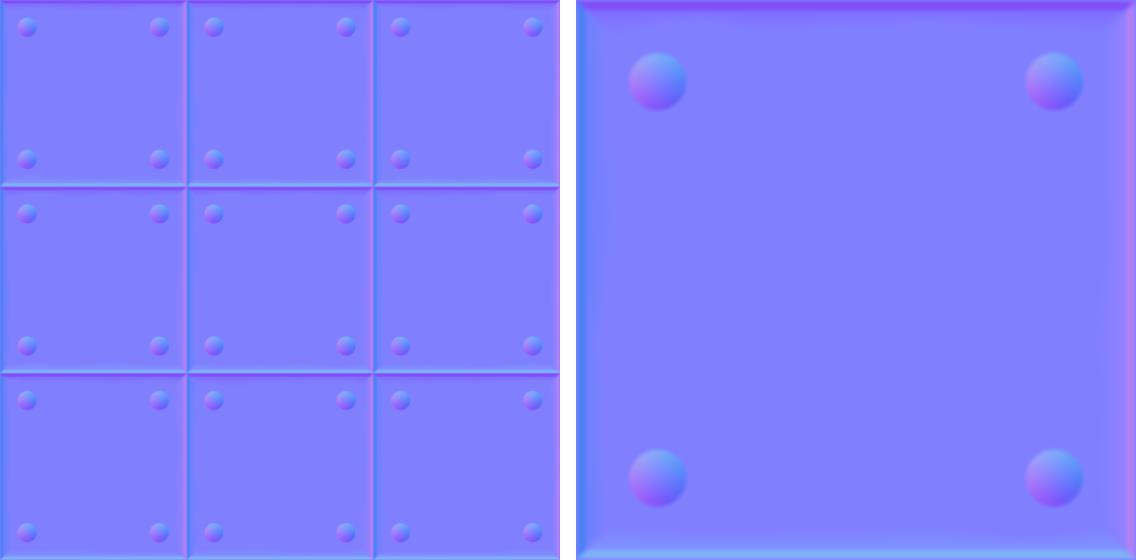
Left: the whole. Right: its middle third, enlarged.
Reproduce this texture map procedurally as a three.js fragment shader.

```glsl
// Tangent-space normal map of square metal panels with worn bevels and round corner studs.
varying vec2 vUv;

const float TILES = 3.0;
const float STUD_OFFSET = 0.354;  // stud centre from panel centre
const float STUD_RADIUS = 0.053;
const float STUD_SLOPE = 0.40;
const float BEVEL_SLOPE = 0.29;
const float WEAR_SLOPE = 0.13;

float hash(vec2 p) {
  return fract(sin(dot(p, vec2(127.1, 311.7))) * 43758.5453);
}

// Smooth one-dimensional noise, one track per seed
float noise(float x, float seed) {
  float cell = floor(x);
  float t = smoothstep(0.0, 1.0, fract(x));
  return mix(hash(vec2(cell, seed)), hash(vec2(cell + 1.0, seed)), t);
}

// Slope at a distance inside one edge: flat seam, steep bevel, uneven soft fringe
float edgeSlope(float inset, float along, float seed) {
  float wear = 0.65 * noise(along * 5.0, seed) + 0.35 * noise(along * 13.0, seed + 7.0);
  float fringeWidth = mix(0.036, 0.082, wear);
  float seam = smoothstep(-0.004, 0.009, inset);
  float bevel = 1.0 - smoothstep(0.011, 0.025, inset);
  float fringe = 1.0 - smoothstep(0.018, fringeWidth, inset);
  return seam * (BEVEL_SLOPE * bevel + WEAR_SLOPE * fringe);
}

// Outward slope of the panel border, mitred at the corners
vec2 panelSlope(vec2 p, vec2 tile) {
  vec2 side = vec2(p.x < 0.0 ? -1.0 : 1.0, p.y < 0.0 ? -1.0 : 1.0);
  vec2 inset = 0.5 - abs(p);
  float seed = tile.x * 17.0 + tile.y * 5.0;
  float mitre = smoothstep(-0.014, 0.014, inset.y - inset.x);
  float slopeX = edgeSlope(inset.x, p.y + 0.5, seed + side.x) * mitre;
  float slopeY = edgeSlope(inset.y, p.x + 0.5, seed + side.y + 40.0) * (1.0 - mitre);
  return side * vec2(slopeX, slopeY);
}

// Inward slope of the four studs, folded into one quadrant
vec2 studSlope(vec2 p) {
  vec2 side = vec2(p.x < 0.0 ? -1.0 : 1.0, p.y < 0.0 ? -1.0 : 1.0);
  vec2 fromCentre = (p - side * STUD_OFFSET) / STUD_RADIUS;
  float mask = 1.0 - smoothstep(0.82, 1.08, length(fromCentre));
  return -fromCentre * STUD_SLOPE * mask;
}

void main() {
  vec2 grid = vUv * TILES;
  vec2 p = fract(grid) - 0.5;
  vec2 slope = panelSlope(p, floor(grid)) + studSlope(p);

  // Green points down the canvas
  vec3 normal = normalize(vec3(slope.x, -slope.y, 1.0));
  gl_FragColor = vec4(normal * 0.5 + 0.5, 1.0);
}
```
